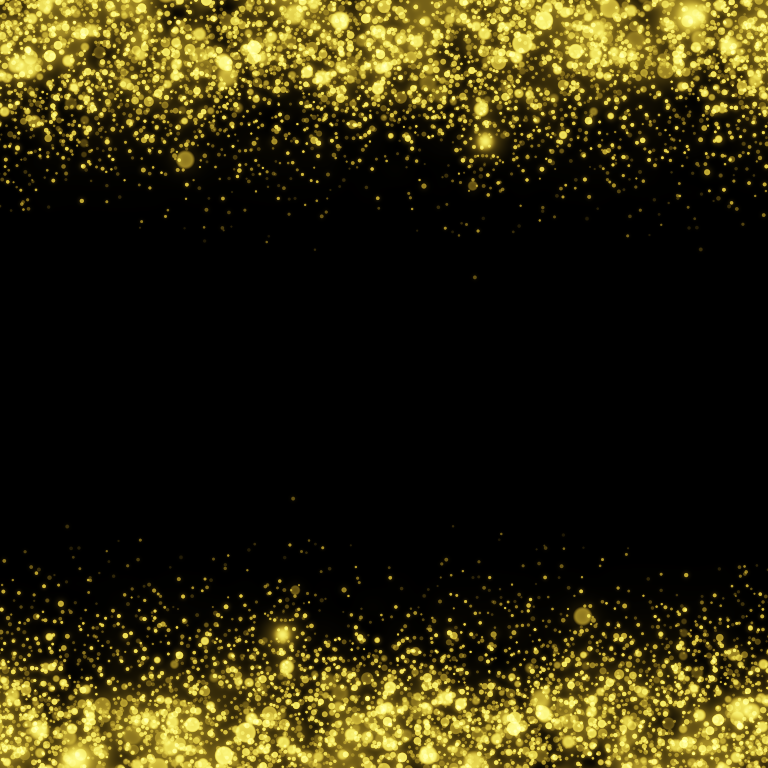
Give the GLSL for this background, as a WebGL 2 fragment shader.

```glsl
#version 300 es
precision highp float;
// Gold glitter falling from the top and rising from the bottom of a black field.
// Jittered grids of soft discs, from dust to bokeh, thin out with depth from the edge;
// the lower band is the upper one turned by half a circle. Light is tone mapped to gold.

#define LAYERS 8
#define MIN_CELL 0.0085
#define MAX_CELL 0.045
#define DUST_REACH 0.34
#define BOKEH_REACH 0.15
#define DENSITY 0.62
#define HAZE 0.34
#define HAZE_DEPTH 0.115
#define TURN_OFFSET 0.0104
#define GOLD_ABSORB vec3(1.25, 0.97, 0.2)

uniform vec2 u_resolution;
out vec4 outColor;

float hash(vec2 p) {
    vec3 q = fract(vec3(p.xyx) * 0.1031);
    q += dot(q, q.yzx + 33.33);
    return fract((q.x + q.y) * q.z);
}

float noise(vec2 p) {
    vec2 i = floor(p), f = fract(p);
    f = f * f * (3.0 - 2.0 * f);
    float low = mix(hash(i), hash(i + vec2(1.0, 0.0)), f.x);
    float high = mix(hash(i + vec2(0.0, 1.0)), hash(i + vec2(1.0)), f.x);
    return mix(low, high, f.y);
}

// One disc with a slightly bright rim and a faint halo
float discLight(float dist, float radius, float softness, float pixel) {
    float edge = max(radius * softness, pixel * 0.75);
    float body = 1.0 - smoothstep(radius - edge, radius + edge, dist);
    float ratio = dist / radius;
    float rim = 0.8 + 0.3 * min(ratio * ratio, 1.0);
    return body * rim + 0.13 * exp(-0.35 * ratio * ratio);
}

// All discs of one grid; t runs from dust (0) to bokeh (1)
float glitterLayer(vec2 p, float t, float pixel) {
    float cell = MIN_CELL * pow(MAX_CELL / MIN_CELL, t);
    float reach = mix(DUST_REACH, BOKEH_REACH, sqrt(t));
    vec2 home = floor(p / cell);
    float light = 0.0;
    for (int y = -1; y <= 1; y++) {
        for (int x = -1; x <= 1; x++) {
            vec2 id = home + vec2(x, y);
            vec2 seed = id + 100.0 + 71.0 * floor(t * 20.0);
            vec2 center = (id + vec2(hash(seed + 3.1), hash(seed + 17.7))) * cell;
            float depth = max(center.y, 0.0);

            // Chance of a disc: dense near the edge, with clumps and rare strays
            float clump = 0.55 + 0.9 * noise(center * 14.0 + 40.0);
            float chance = DENSITY * clump * (1.0 - smoothstep(0.25 * reach, reach, depth));
            chance += 0.012 * (1.0 - smoothstep(0.2, 0.28, depth));
            if (hash(seed + 41.3) > chance) continue;

            float radius = cell * mix(0.12, 0.28, hash(seed + 59.9));
            float softness = mix(0.12, 0.6, pow(hash(seed + 83.2), 2.0));
            float power = mix(0.3, 2.5, pow(hash(seed + 97.4), 1.8));
            power *= 1.0 - 0.7 * smoothstep(0.12, DUST_REACH, depth);
            light += power * discLight(distance(p, center), radius, softness, pixel);
        }
    }
    return light;
}

// Broad warm mist between the discs
float hazeLight(vec2 p) {
    float cloud = 0.6 * noise(p * 13.0 + 9.0) + 0.4 * noise(p * 31.0 + 25.0);
    float fall = p.y / HAZE_DEPTH;
    return HAZE * exp(-fall * fall) * smoothstep(0.1, 0.85, cloud) * 1.5;
}

// A blurred bright spark
float sparkLight(vec2 p, vec2 center, float size) {
    vec2 q = (p - center) / size;
    float r2 = dot(q, q);
    return 2.6 * exp(-3.0 * r2) + 0.35 * exp(-0.4 * r2);
}

void main() {
    vec2 uv = gl_FragCoord.xy / u_resolution;
    float pixel = 1.0 / min(u_resolution.x, u_resolution.y);

    // Fold: y becomes the depth below the glittering edge
    vec2 p = vec2(uv.x, 1.0 - uv.y);
    if (p.y > 0.5 + 0.5 * TURN_OFFSET) p = vec2(1.0 - p.x, 1.0 + TURN_OFFSET - p.y);

    float light = 0.0;
    if (p.y < DUST_REACH + MAX_CELL) {
        for (int i = 0; i < LAYERS; i++) {
            light += glitterLayer(p, float(i) / float(LAYERS - 1), pixel);
        }
        light += hazeLight(p);
        light += sparkLight(p, vec2(0.632, 0.184), 0.013);
        light += sparkLight(p, vec2(0.9, 0.022), 0.025);
    }

    vec3 color = 1.0 - exp(-light * GOLD_ABSORB);
    outColor = vec4(color, 1.0);
}
```
